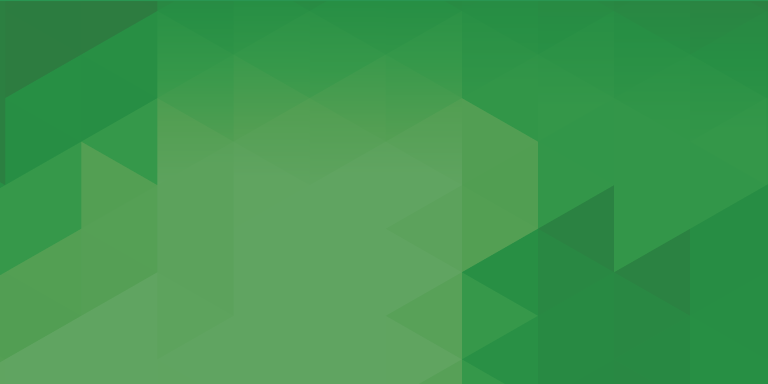
Give the GLSL for this background, as a Shadertoy shader.

```glsl
// Green low-poly backdrop: a triangular lattice shaded from dark corners to a pale centre.
#define COLUMN_WIDTH 0.1982
#define HALF_ROW 0.1134
#define LATTICE_ORIGIN vec2(0.0135, 0.0286)
#define TOP_SOFTNESS 0.7
#define TONE_JITTER 0.12
#define RULE_HEIGHT 0.003
#define AA_SAMPLES 3

const vec3 FOREST = vec3(0.175, 0.485, 0.252);
const vec3 EMERALD = vec3(0.152, 0.560, 0.267);
const vec3 LEAF = vec3(0.212, 0.597, 0.290);
const vec3 MOSS = vec3(0.325, 0.622, 0.325);
const vec3 SAGE = vec3(0.378, 0.643, 0.380);
const vec3 RULE_COLOR = vec3(0.160, 0.590, 0.320);

float hash(vec2 p) {
    vec3 h = fract(vec3(p.xyx) * 0.1031);
    h += dot(h, h.yzx + 33.33);
    return fract((h.x + h.y) * h.z);
}

// Five-stop ramp, tone 0 is darkest and 4 is palest
vec3 ramp(float tone) {
    vec3 color = mix(FOREST, EMERALD, clamp(tone, 0.0, 1.0));
    color = mix(color, LEAF, clamp(tone - 1.0, 0.0, 1.0));
    color = mix(color, MOSS, clamp(tone - 2.0, 0.0, 1.0));
    return mix(color, SAGE, clamp(tone - 3.0, 0.0, 1.0));
}

// Stepped diagonal bands along the left side
float leftTone(float col, float row) {
    float diagonal = col + row;
    if (col < 0.0 && row < 4.0) return 0.2;
    float tone = max(floor(diagonal * 0.5), 0.0);
    if (col > 0.5 && diagonal > 4.5) tone = max(tone, 3.1) + 0.05 * (row - 4.0);
    return tone;
}

// Pale middle, fading into a deeper top
float centreTone(float col, float row, float softRow) {
    bool odd = mod(row, 2.0) > 0.5;
    float cap = (col < 3.0 && row < 8.0) ? 3.7 : 4.0;
    if (col > 4.5 && row > 4.5 && odd) cap -= 0.08 * row;
    return min(cap, 1.1 + 0.75 * softRow - (col < 3.0 ? 0.15 : 0.0));
}

// Mid-green slope above a dark lower corner
float rightTone(float col, float row, float softRow) {
    float depth = col + row - (col < 8.0 ? 12.0 : 14.0);
    bool innerColumn = col < 7.0;
    if (depth > -0.5) {
        if (innerColumn) return 1.1 + 0.9 * mod(row, 2.0);
        if (col > 8.5) return 0.95;
        return depth < 0.5 ? 0.3 : 0.72;
    }
    if (innerColumn && row > 2.5) return 3.0;
    return min(1.8, 1.0 + 0.45 * softRow - 0.15 * (col - 6.0));
}

// p is measured in canvas heights from the top left
vec3 triangleColor(vec2 p) {
    vec2 q = (p - LATTICE_ORIGIN) / vec2(COLUMN_WIDTH, HALF_ROW);
    float col = floor(q.x);
    float row = floor(q.y);
    vec2 local = fract(q);
    bool pointsRight = mod(col + row, 2.0) > 0.5;
    float reach = pointsRight ? 1.0 - local.x : local.x;
    if (local.y > reach) row += 1.0;

    float softRow = mix(row, q.y, TOP_SOFTNESS);
    float tone;
    if (col < 2.0) tone = leftTone(col, row);
    else if (col < 6.0) tone = centreTone(col, row, softRow);
    else tone = rightTone(col, row, softRow);
    tone += TONE_JITTER * (hash(vec2(col, row) + 7.0) - 0.5);
    return ramp(tone);
}

void mainImage(out vec4 fragColor, in vec2 fragCoord) {
    // Average a small grid of samples to smooth the lattice edges
    vec3 color = vec3(0.0);
    for (int y = 0; y < AA_SAMPLES; y++) {
        for (int x = 0; x < AA_SAMPLES; x++) {
            vec2 offset = (vec2(x, y) + 0.5) / float(AA_SAMPLES) - 0.5;
            vec2 p = (fragCoord + offset) / iResolution.y;
            color += triangleColor(vec2(p.x, 1.0 - p.y));
        }
    }
    color /= float(AA_SAMPLES * AA_SAMPLES);

    // Thin bright rule along the top
    float pixel = 1.0 / iResolution.y;
    float fromTop = 1.0 - fragCoord.y * pixel;
    float rule = 1.0 - smoothstep(RULE_HEIGHT - pixel * 0.5, RULE_HEIGHT + pixel * 0.5, fromTop);
    fragColor = vec4(mix(color, RULE_COLOR, rule), 1.0);
}
```
